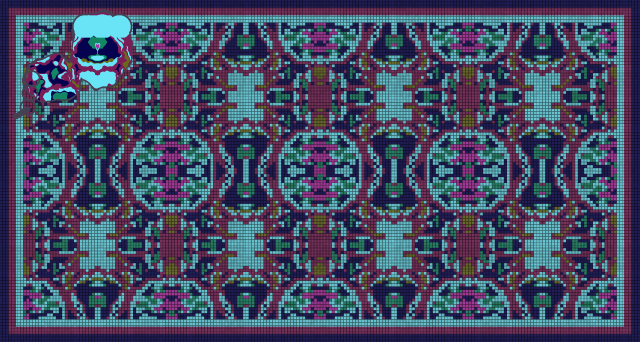
A Shadertoy shader for this pattern:

```glsl
const float CELL = 0.2168;                // mirrored cell, in canvas heights
const vec2 CELLS = vec2(4.0, 2.0);        // half field, in cells
const float BORDER = 0.022;               // width of each border band
const float STITCHES = 25.0;              // stitches per cell
const float GAP = 0.10;                   // gap on each side of a stitch
const float GAP_SHADE = 0.48;
const float TONE_VARIATION = 0.10;
const float WARP = 0.075;
const float FINE_WARP = 0.035;
const int SAMPLES = 3;                    // per pixel side
const vec3 NAVY = vec3(0.125, 0.115, 0.33);
const vec3 CYAN = vec3(0.40, 0.74, 0.79);
const vec3 MAROON = vec3(0.45, 0.19, 0.35);
const vec3 MAGENTA = vec3(0.60, 0.22, 0.56);
const vec3 GREEN = vec3(0.16, 0.48, 0.39);
const vec3 OLIVE = vec3(0.40, 0.40, 0.18);
const vec3 OUTLINE = vec3(0.27, 0.25, 0.32);

float hash(vec2 p) { return fract(sin(dot(p, vec2(127.1, 311.7))) * 43758.5); }

float cornerSlope(vec2 corner, vec2 offset) {
    float angle = 6.2832 * hash(corner);
    return dot(vec2(cos(angle), sin(angle)), offset);
}

float gradientNoise(vec2 p) {
    vec2 i = floor(p), f = p - i, u = f * f * f * (f * (f * 6.0 - 15.0) + 10.0);
    vec2 e = vec2(0.0, 1.0);
    return mix(mix(cornerSlope(i, f), cornerSlope(i + e.yx, f - e.yx), u.x),
               mix(cornerSlope(i + e, f - e), cornerSlope(i + 1.0, f - 1.0), u.x), u.y);
}

float ellipse(vec2 p, vec2 center, vec2 radius) {
    return (length((p - center) / radius) - 1.0) * min(radius.x, radius.y);
}

float segment(vec2 p, vec2 a, vec2 b) {
    vec2 ab = b - a;
    return length(p - a - ab * clamp(dot(p - a, ab) / dot(ab, ab), 0.0, 1.0));
}

// Fill a shape and give it a rim on its outside
vec3 inlay(vec3 base, float d, float rim, vec3 rimColor, vec3 fill) {
    return d < 0.0 ? fill : d < rim ? rimColor : base;
}

// One mirrored cell: medallion at (0,0), hourglass at (1,0), star at (1,1)
vec3 motif(vec2 p) {
    vec2 w = p + WARP * vec2(gradientNoise(p * 6.0), gradientNoise(p * 6.0 + 17.0))
               + FINE_WARP * vec2(gradientNoise(p * 17.0 + 5.0), gradientNoise(p * 17.0 + 41.0));
    float grain = gradientNoise(p * vec2(8.0, 9.0) + 3.0);
    vec2 far = 1.0 - w;

    // Ground, flecks and leaves
    vec3 c = inlay(NAVY, 0.26 - grain, 0.10, MAROON, CYAN);
    c = inlay(c, ellipse(w, vec2(0.43, 0.70), vec2(0.04, 0.08)), 0.0, NAVY, GREEN);
    c = inlay(c, ellipse(w, vec2(0.21, 0.86), vec2(0.035, 0.07)), 0.0, NAVY, GREEN);

    // Chevrons beside the hourglass
    float waist = far.x - 0.10 - 0.21 * smoothstep(0.0, 0.5, w.y);
    if (w.y < 0.6) {
        c = inlay(c, waist - 0.16, 0.045, MAROON, CYAN);
        c = inlay(c, abs(waist - 0.105) - 0.012, 0.0, MAROON, grain > 0.0 ? NAVY : MAROON);
        c = inlay(c, waist, 0.04, MAROON, NAVY);
    }
    c = inlay(c, ellipse(w, vec2(0.64, 0.70), vec2(0.06, 0.10)), 0.035, MAROON, CYAN);
    c = inlay(c, ellipse(w, vec2(0.62, 0.51), vec2(0.025, 0.13)), 0.025, MAROON, OLIVE);

    // Star with side arms and diagonal rays
    c = inlay(c, max(far.x - 0.29 + 0.25 * far.y, far.y - 0.33), 0.04, MAROON, CYAN);
    c = inlay(c, ellipse(w, vec2(0.52, 1.0), vec2(0.22, 0.13)), 0.04, MAROON, CYAN);
    c = inlay(c, ellipse(w, vec2(0.62, 1.0), vec2(0.16, 0.06)), 0.0, NAVY, NAVY);
    c = inlay(c, ellipse(w, vec2(0.48, 1.0), vec2(0.08)), 0.02, NAVY, GREEN);
    c = inlay(c, segment(w, vec2(0.66, 0.79), vec2(0.86, 0.89)) - 0.018, 0.025, MAROON, OLIVE);

    // Rounded cap over the hourglass
    float cap = length(w - vec2(1.0, 0.30)) - 0.35;
    if (w.y > 0.46) {
        c = inlay(c, cap, 0.045, MAROON, cap > -0.07 ? CYAN : NAVY);
        c = inlay(c, abs(cap + 0.075) - 0.012, 0.0, MAROON, OLIVE);
    }

    // Knot and cross between medallions
    c = inlay(c, ellipse(w, vec2(0.14, 0.72), vec2(0.055, 0.07)), 0.025, MAROON, CYAN);
    c = inlay(c, ellipse(w, vec2(0.0, 0.70), vec2(0.055, 0.13)), 0.04, MAROON, OLIVE);
    c = inlay(c, max(abs(w.x - 0.8 * far.y) - 0.03, 0.82 - w.y), 0.0, MAROON, MAROON);
    c = inlay(c, ellipse(w, vec2(0.09, 1.0), vec2(0.03, 0.05)), 0.03, MAROON, CYAN);

    // Medallion: rim, mottled ring, striped core and eye
    float medallion = max(max(w.x - 0.57, w.y - 0.54), 0.75 * (w.x + w.y - 0.83));
    vec3 mottle = grain > 0.09 ? CYAN : grain < -0.20 ? NAVY : GREEN;
    vec3 stripes = cos(38.0 * w.y + 3.0 * grain) > 0.05 ? MAGENTA : mottle;
    c = inlay(c, medallion, 0.05, MAROON, CYAN);
    c = inlay(c, medallion + 0.09, 0.02, grain > 0.0 ? MAROON : NAVY, mottle);
    c = inlay(c, max(medallion + 0.12, w.x - 0.22), 0.0, GREEN, stripes);
    c = inlay(c, ellipse(w, vec2(0.32, 0.0), vec2(0.12, 0.06)), 0.045, NAVY, CYAN);

    // Hourglass contents: spine, bell and crown
    c = inlay(c, max(far.x - 0.03, w.y - 0.17), 0.025, MAROON, CYAN);
    c = inlay(c, max(far.x - 0.75 * (0.43 - w.y), 0.20 - w.y), 0.0, NAVY, GREEN);
    c = inlay(c, ellipse(w, vec2(1.0, 0.47), vec2(0.085, 0.035)), 0.02, GREEN, CYAN);
    return inlay(c, ellipse(w, vec2(1.0, 0.33), vec2(0.025, 0.05)), 0.015, CYAN, MAGENTA);
}

vec3 textile(vec2 q) {
    // Smooth patch in the upper left corner
    vec2 ragged = q + 0.018 * vec2(gradientNoise(q * 24.0), gradientNoise(q * 24.0 + 9.0));
    float lobes = 1.0, trail = 1.0;
    for (int i = 0; i < 3; i++) {
        float k = float(i);
        lobes = min(lobes, length(q - vec2(-0.687 + 0.05 * k, 0.422)) - 0.036);
        trail = min(trail, abs(length(q - vec2(-0.842 - 0.006 * k, 0.270 - 0.042 * k)) - 0.022));
    }
    trail = min(trail, segment(q, vec2(-0.855, 0.18), vec2(-0.888, 0.16)) - 0.006);
    float patchEdge = min(ellipse(ragged, vec2(-0.641, 0.354), vec2(0.088, 0.112)),
                          ellipse(ragged, vec2(-0.782, 0.270), vec2(0.085, 0.068)));
    patchEdge = min(patchEdge, lobes);
    bool worn = patchEdge < 0.0;

    // Fold the field, sampled once per stitch
    vec2 grid = q / CELL * STITCHES, stitch = floor(grid);
    vec2 cellPos = worn ? q / CELL : (stitch + 0.5) / STITCHES;
    vec3 c = motif(abs(mod(cellPos + 1.0, 2.0) - 1.0));

    // Borders
    vec2 outside = abs(q) - CELLS * CELL;
    float edge = max(outside.x, outside.y);
    if (edge > 0.0) c = edge < BORDER ? CYAN : edge < 2.0 * BORDER ? MAROON : NAVY;

    if (worn) {
        if (lobes < 0.0 && q.y > 0.39) c = CYAN;
        c = clamp((c - 0.11) * 1.42, 0.0, 1.0);
    } else {
        vec2 rim = abs(fract(grid) - 0.5);
        c *= 1.0 + TONE_VARIATION * (hash(stitch) - 0.5);
        if (max(rim.x, rim.y) > 0.5 - GAP) c *= GAP_SHADE;
    }
    return abs(patchEdge) < 0.0025 || trail < 0.0025 ? OUTLINE : c;
}

void mainImage(out vec4 fragColor, in vec2 fragCoord) {
    vec3 sum = vec3(0.0);
    for (int i = 0; i < SAMPLES * SAMPLES; i++) {
        vec2 offset = (vec2(i % SAMPLES, i / SAMPLES) + 0.5) / float(SAMPLES) - 0.5;
        sum += textile((fragCoord + offset - 0.5 * iResolution.xy) / iResolution.y);
    }
    fragColor = vec4(sum / float(SAMPLES * SAMPLES), 1.0);
}
```
